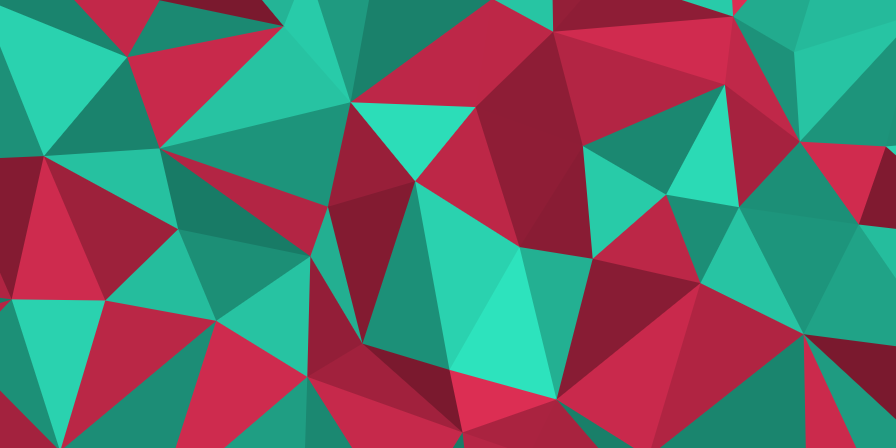
Reproduce this background procedurally as a Shadertoy shader.

```glsl
// Irregular low-poly mesh of flat crimson and teal triangles.

const float CELLS_PER_HEIGHT = 4.1;
const float JITTER = 0.43;      // below 0.5 keeps every quad simple
const float GRID_ANGLE = 0.38;
const float RED_SHARE = 0.45;
const vec3 CRIMSON = vec3(0.895, 0.185, 0.338);
const vec3 TEAL = vec3(0.178, 0.900, 0.748);

vec2 hash22(vec2 p) {
    vec3 q = fract(p.xyx * vec3(0.1031, 0.1030, 0.0973));
    q += dot(q, q.yzx + 33.33);
    return fract((q.xx + q.yz) * q.zy);
}

float cross2(vec2 a, vec2 b) {
    return a.x * b.y - a.y * b.x;
}

vec2 meshVertex(vec2 lattice) {
    return lattice + JITTER * (2.0 * hash22(lattice + 71.0) - 1.0);
}

// Twice the smaller signed area when quad abcd is split along ac.
float splitQuality(vec2 a, vec2 b, vec2 c, vec2 d) {
    return min(cross2(b - a, c - a), cross2(c - a, d - a));
}

// Signed distance to the line ab, positive on its left.
float lineDistance(vec2 p, vec2 a, vec2 b) {
    return cross2(b - a, p - a) / length(b - a);
}

// Smoothed inside mask of a counter-clockwise triangle.
float triangleCoverage(vec2 p, vec2 a, vec2 b, vec2 c, float pixel) {
    float inside = min(lineDistance(p, a, b),
                   min(lineDistance(p, b, c), lineDistance(p, c, a)));
    return clamp(0.5 + inside / pixel, 0.0, 1.0);
}

// Evenly spread hue choice and brightness; side is 0 or 1 within a quad.
vec3 facetColor(vec2 cell, float side) {
    vec2 rnd = hash22(cell + 233.0);
    float hue = fract(dot(cell, vec2(0.7549, 0.5698)) + 0.45 * rnd.x + 0.3 * side);
    float light = fract(rnd.y + 0.42 * side);
    vec3 tint = hue < RED_SHARE ? CRIMSON : TEAL;
    return tint * mix(0.53, 1.0, pow(light, 1.2));
}

void mainImage(out vec4 fragColor, in vec2 fragCoord) {
    float pixel = CELLS_PER_HEIGHT / iResolution.y;
    float s = sin(GRID_ANGLE), c = cos(GRID_ANGLE);
    vec2 p = mat2(c, s, -s, c) * (fragCoord * pixel) + vec2(7.3, 4.6);
    vec2 home = floor(p);
    vec4 sum = vec4(0.0);

    // Blend the facets of all nearby quads by their coverage.
    for (int j = -1; j <= 1; j++) {
        for (int i = -1; i <= 1; i++) {
            vec2 cell = home + vec2(i, j);
            vec2 v0 = meshVertex(cell);
            vec2 v1 = meshVertex(cell + vec2(1, 0));
            vec2 v2 = meshVertex(cell + vec2(1, 1));
            vec2 v3 = meshVertex(cell + vec2(0, 1));

            // Turn the quad when its other diagonal splits it better.
            if (splitQuality(v1, v2, v3, v0) > splitQuality(v0, v1, v2, v3)) {
                vec2 first = v0;
                v0 = v1; v1 = v2; v2 = v3; v3 = first;
            }
            float lower = triangleCoverage(p, v0, v1, v2, pixel);
            float upper = triangleCoverage(p, v0, v2, v3, pixel);
            sum += lower * vec4(facetColor(cell, 0.0), 1.0);
            sum += upper * vec4(facetColor(cell, 1.0), 1.0);
        }
    }
    fragColor = vec4(sum.rgb / max(sum.a, 0.0001), 1.0);
}
```
